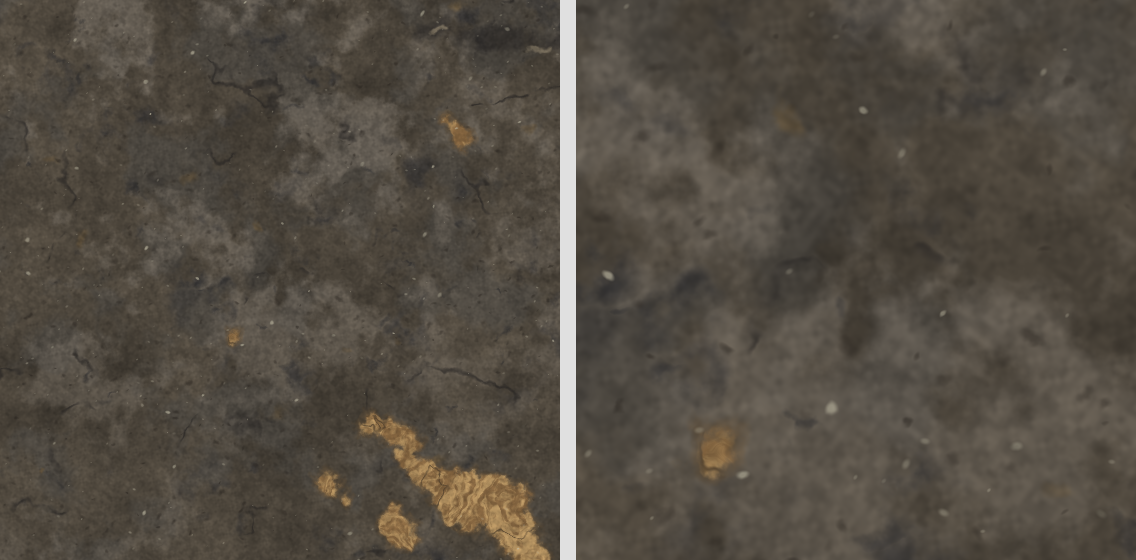
Left: the whole. Right: its middle third, enlarged.
Write a Shadertoy shader that draws this texture.

```glsl
// Weathered brown-grey stone with smoky blotches, pale flecks, cracks and ochre patches.

float hash(vec2 p) {
    vec3 q = fract(vec3(p.xyx) * 0.1031);
    q += dot(q, q.yzx + 33.33);
    return fract((q.x + q.y) * q.z);
}

float noise(vec2 p) {
    vec2 i = floor(p), f = fract(p);
    f = f * f * (3.0 - 2.0 * f);
    return mix(mix(hash(i), hash(i + vec2(1, 0)), f.x),
               mix(hash(i + vec2(0, 1)), hash(i + vec2(1, 1)), f.x), f.y);
}

float fbm(vec2 p) {
    float sum = 0.0, amp = 0.5;
    for (int i = 0; i < 5; i++) {
        sum += amp * noise(p);
        p = mat2(1.6, 1.2, -1.2, 1.6) * p + 17.3;
        amp *= 0.5;
    }
    return sum / 0.97;
}

// Coverage by randomly turned ellipses, one candidate per grid cell.
float scatter(vec2 p, float cells, float chance, float radius, float soft, float seed) {
    p *= cells;
    float cover = 0.0;
    for (int y = -1; y <= 1; y++)
    for (int x = -1; x <= 1; x++) {
        vec2 cell = floor(p) + vec2(x, y), key = cell + seed;
        vec2 d = p - cell - vec2(hash(key), hash(key + 41.7));
        vec2 axis = normalize(vec2(1.0, 2.4 * hash(key + 9.1) - 0.7));
        d = vec2(dot(d, axis), 1.5 * dot(d, vec2(-axis.y, axis.x)));
        float size = radius * mix(0.4, 1.0, hash(key + 73.3));
        float spot = 1.0 - smoothstep(size * (1.0 - soft), size * (1.0 + soft), length(d));
        cover = max(cover, spot * step(hash(key + 5.9), chance) * mix(0.4, 1.0, hash(key + 27.5)));
    }
    return cover;
}

// Distance to a capsule whose radius runs from ra to rb.
float taper(vec2 p, vec2 a, vec2 b, float ra, float rb) {
    vec2 ab = b - a;
    float h = clamp(dot(p - a, ab) / dot(ab, ab), 0.0, 1.0);
    return length(p - a - ab * h) - mix(ra, rb, h);
}

float crackLine(float d, float width) {
    return 1.0 - smoothstep(0.0, width, abs(d));
}

float ochreDistance(vec2 p) {
    // Long flake falling to the lower right corner
    float d = taper(p, vec2(0.662, 0.243), vec2(0.732, 0.212), 0.021, 0.018);
    d = min(d, taper(p, vec2(0.715, 0.190), vec2(0.835, 0.105), 0.010, 0.046));
    d = min(d, taper(p, vec2(0.835, 0.100), vec2(0.905, 0.105), 0.046, 0.038));
    d = min(d, taper(p, vec2(0.890, 0.090), vec2(0.955, 0.000), 0.040, 0.028));
    // Separate chips
    d = min(d, taper(p, vec2(0.583, 0.146), vec2(0.592, 0.136), 0.016, 0.016));
    d = min(d, length(p - vec2(0.621, 0.110)) - 0.011);
    d = min(d, taper(p, vec2(0.706, 0.070), vec2(0.717, 0.050), 0.025, 0.026));
    d = min(d, taper(p, vec2(0.804, 0.775), vec2(0.829, 0.744), 0.010, 0.015));
    return min(d, length(p - vec2(0.416, 0.397)) - 0.012);
}

void mainImage(out vec4 fragColor, in vec2 fragCoord) {
    vec2 p = fragCoord / iResolution.xy;
    vec2 warp = vec2(fbm(p * 9.0), fbm(p * 9.0 + 31.0)) - 0.5;
    vec2 fineWarp = vec2(fbm(p * 34.0 + 7.0), fbm(p * 34.0 + 53.0)) - 0.5;
    vec2 q = p + 0.07 * warp + 0.02 * fineWarp;
    float ragged = fbm(p * 38.0 + 71.0) - 0.5;

    // Stone body: broad cloud and ragged mottling, cool veils
    float cloud = fbm(q * 6.0 + 3.0) - 0.5;
    float mottling = fbm(q * 19.0 + 130.0) - 0.5;
    vec3 color = vec3(0.298, 0.270, 0.230) * (1.0 + 0.36 * cloud + 0.34 * mottling + 0.22 * ragged);
    float cool = smoothstep(0.45, 0.70, fbm(q * 11.0 + 60.0) + 0.3 * ragged);
    color = mix(color, vec3(0.29, 0.285, 0.275), 0.4 * cool);

    // Worn pale patches, densest towards the upper left
    float upper = smoothstep(0.1, 0.7, p.y) * (1.0 - 0.5 * smoothstep(0.6, 0.9, p.x));
    float worn = smoothstep(0.48, 0.72, fbm(q * 9.0 + 12.0) + 0.45 * ragged + 0.3 * mottling);
    color = mix(color, vec3(0.44, 0.41, 0.37), 0.68 * worn * mix(0.45, 1.0, upper));

    // Smoky blue-black blotches broken into tufts, and small soft pits
    vec2 s = p + 0.08 * warp + 0.07 * fineWarp;
    float smoke = max(scatter(s, 8.0, 0.45, 0.27, 0.9, 3.0),
                      0.8 * scatter(s, 17.0, 0.35, 0.28, 0.9, 55.0));
    smoke *= smoothstep(-0.20, 0.14, ragged + 0.5 * mottling);
    color = mix(color, vec3(0.155, 0.155, 0.165), 0.78 * smoke);
    float pits = scatter(p + 0.02 * fineWarp, 42.0, 0.28, 0.2, 0.8, 80.0);
    color = mix(color, vec3(0.16, 0.14, 0.12), 0.5 * pits);

    // Faint broken cracks, two longer seams and pale hollows
    float hair = crackLine(fbm(q * 5.0 + 90.0) - 0.5, 0.020)
               * smoothstep(0.52, 0.68, fbm(p * 13.0 + 44.0));
    vec2 c = p + 0.05 * warp + 0.03 * fineWarp;
    float seam = crackLine(taper(c, vec2(0.84, 0.80), vec2(1.02, 0.85), 0.0, 0.0), 0.005)
               * smoothstep(0.30, 0.50, fbm(p * 24.0 + 8.0));
    float band = 1.0 - smoothstep(-0.012, 0.020, taper(c, vec2(0.75, 0.938), vec2(1.0, 0.935), 0.010, 0.004) - 0.06 * ragged);
    color = mix(color, vec3(0.15, 0.14, 0.135), max(0.6 * hair, max(0.65 * seam, 0.6 * band)));
    float hollow = min(taper(c, vec2(0.775, 0.936), vec2(0.796, 0.939), 0.006, 0.005),
                       taper(c, vec2(0.948, 0.928), vec2(0.978, 0.927), 0.007, 0.004));
    color = mix(color, vec3(0.47, 0.43, 0.36), 0.85 * (1.0 - smoothstep(-0.004, 0.003, hollow)));

    // Ochre flakes with mottled faces, faint halo and dark fractures
    float d = ochreDistance(p + 0.012 * warp + 0.022 * fineWarp) + 0.028 * (fbm(p * 60.0) - 0.5);
    color = mix(color, vec3(0.40, 0.31, 0.20), 0.4 * (1.0 - smoothstep(0.0, 0.012, d)));
    float face = fbm(p * 48.0 + 20.0 * warp);
    vec3 ochre = mix(vec3(0.50, 0.38, 0.24), vec3(0.69, 0.56, 0.37), smoothstep(0.28, 0.72, face));
    float fracture = crackLine(fbm(q * 8.0 + 25.0) - 0.5, 0.016) * smoothstep(0.38, 0.60, fbm(p * 20.0));
    ochre = mix(ochre, vec3(0.29, 0.23, 0.16), 0.7 * fracture);
    color = mix(color, ochre, 1.0 - smoothstep(-0.007, 0.003, d));
    float stain = scatter(p + 0.04 * fineWarp, 9.0, 0.1, 0.13, 0.8, 140.0);
    color = mix(color, vec3(0.43, 0.33, 0.18), 0.45 * stain);

    // Sparse pale flecks and irregular fine grain
    float flecks = max(scatter(p + 0.01 * fineWarp, 20.0, 0.09, 0.09, 0.6, 210.0),
                       0.5 * scatter(p, 52.0, 0.12, 0.14, 0.7, 320.0));
    color = mix(color, vec3(0.68, 0.66, 0.58), 0.8 * flecks);
    vec2 g = mat2(0.8, 0.6, -0.6, 0.8) * p;
    float grain = 0.5 * noise(g * 250.0) + 0.5 * noise(g.yx * 130.0 + 19.0) - 0.5;
    color *= 1.0 + 0.30 * grain;
    fragColor = vec4(color, 1.0);
}
```
